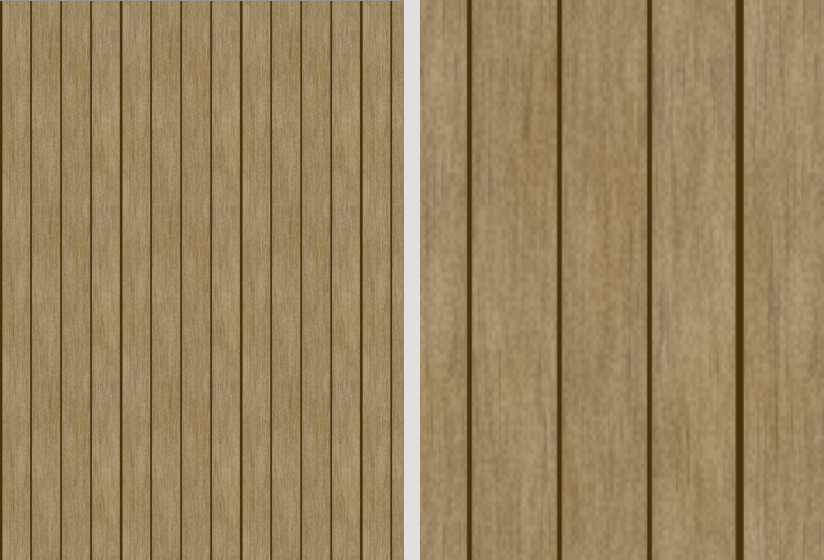
Left, the full canvas; right, a detail of the centre.
Reproduce this texture procedurally as a Shadertoy shader.

```glsl
// Upright wooden boards split by dark grooves, every fourth groove wider.
// Board space is folded into a repeating tile; stretched, wrapping value
// noise gives the straight grain, fine speckle and soft weathered patches.
#define BOARDS 13.46        // boards across the canvas
#define TILE_ROWS 3.2       // vertical repeats of the wood
#define TILE_BOARDS 4.0     // boards in one repeat
#define FIRST_GROOVE 0.036  // offset of the first groove, in boards
#define GROOVE 0.019        // half width of a groove, in boards
#define WIDE_GROOVE 0.034   // half width of every fourth groove
#define GRAIN 1.0           // strength of the streaks
#define SPECKLE 0.5         // strength of the fine speckle
#define PATCHES 0.36        // strength of the weathered patches
#define TOP_EDGE 0.002      // height of the grey strip at the top

const vec3 WOOD_DARK   = vec3(0.565, 0.475, 0.335);
const vec3 WOOD_LIGHT  = vec3(0.690, 0.608, 0.470);
const vec3 WARM_TINT   = vec3(0.000, -0.006, -0.026);
const vec3 GROOVE_DARK = vec3(0.28, 0.19, 0.04);
const vec3 GROOVE_RIM  = vec3(0.38, 0.29, 0.15);
const vec3 EDGE_GREY   = vec3(0.58, 0.58, 0.56);

float hash(vec2 p, float seed) {
    vec3 q = fract(vec3(p.xyx + seed * 7.31) * vec3(0.1031, 0.1030, 0.0973));
    q += dot(q, q.yzx + 33.33);
    return fract((q.x + q.y) * q.z);
}

// Value noise that wraps after "period" cells
float noise(vec2 p, vec2 period, float seed) {
    vec2 i = floor(p), f = fract(p);
    f = f * f * (3.0 - 2.0 * f);
    vec2 a = mod(i, period), b = mod(i + 1.0, period);
    return mix(mix(hash(a, seed), hash(vec2(b.x, a.y), seed), f.x),
               mix(hash(vec2(a.x, b.y), seed), hash(b, seed), f.x), f.y);
}

// Noise over one tile, with cells counted per board and per tile height
float tileNoise(vec2 tile, vec2 cells, float seed) {
    return noise(tile * cells, vec2(TILE_BOARDS, 1.0) * cells, seed) - 0.5;
}

vec3 wood(vec2 tile) {
    float board = floor(tile.x);

    // Long streaks of three widths, bent slightly along their length
    vec2 bent = tile;
    bent.x += 0.05 * tileNoise(tile, vec2(2.0, 4.0), 1.0);
    float streaks = 0.25 * tileNoise(bent, vec2(6.0, 2.0), 2.0)
                  + 0.36 * tileNoise(bent, vec2(13.0, 6.0), 3.0)
                  + 0.40 * tileNoise(bent, vec2(22.0, 16.0), 4.0);

    // Patches differ from board to board
    float patches = tileNoise(tile, vec2(1.0, 4.0), 11.0 + board)
                  + 0.5 * tileNoise(tile, vec2(3.0, 7.0), 21.0 + board);
    float speckle = tileNoise(tile, vec2(26.0, 110.0), 31.0);
    float boardTone = 0.12 * (hash(vec2(board, 3.0), 41.0) - 0.5);

    float tone = 0.5 + GRAIN * streaks + PATCHES * patches
               + SPECKLE * speckle + boardTone;
    vec3 color = mix(WOOD_DARK, WOOD_LIGHT, tone);

    // Sparse hairline pores and a warm stain
    float pores = tileNoise(bent, vec2(24.0, 9.0), 51.0);
    color *= 1.0 - 0.09 * smoothstep(0.22, 0.46, pores);
    float stain = tileNoise(tile, vec2(2.0, 5.0), 61.0 + board);
    return color + WARM_TINT * smoothstep(-0.1, 0.4, stain);
}

void mainImage(out vec4 fragColor, in vec2 fragCoord) {
    vec2 uv = fragCoord / iResolution.xy;
    float x = uv.x * BOARDS - FIRST_GROOVE;
    float pixel = BOARDS / iResolution.x;
    vec2 tile = vec2(mod(x, TILE_BOARDS), fract(uv.y * TILE_ROWS));
    vec3 color = wood(tile);

    // Nearest groove
    float index = floor(x + 0.5);
    float isWide = 1.0 - step(0.5, mod(index, TILE_BOARDS));
    float halfWidth = mix(GROOVE, WIDE_GROOVE, isWide);
    float d = abs(x - index) - halfWidth;

    // Shaded board edge, brown rim, dark core
    color *= 1.0 - 0.07 * exp(-max(d, 0.0) * 30.0);
    color = mix(GROOVE_RIM, color, smoothstep(-0.5, 0.5, (d - 0.012) / pixel));
    color = mix(GROOVE_DARK, color, smoothstep(-0.5, 0.5, d / pixel));

    // Thin grey strip along the top
    float strip = (uv.y - 1.0 + TOP_EDGE) * iResolution.y;
    color = mix(color, EDGE_GREY, smoothstep(-0.5, 0.5, strip));
    fragColor = vec4(color, 1.0);
}
```
